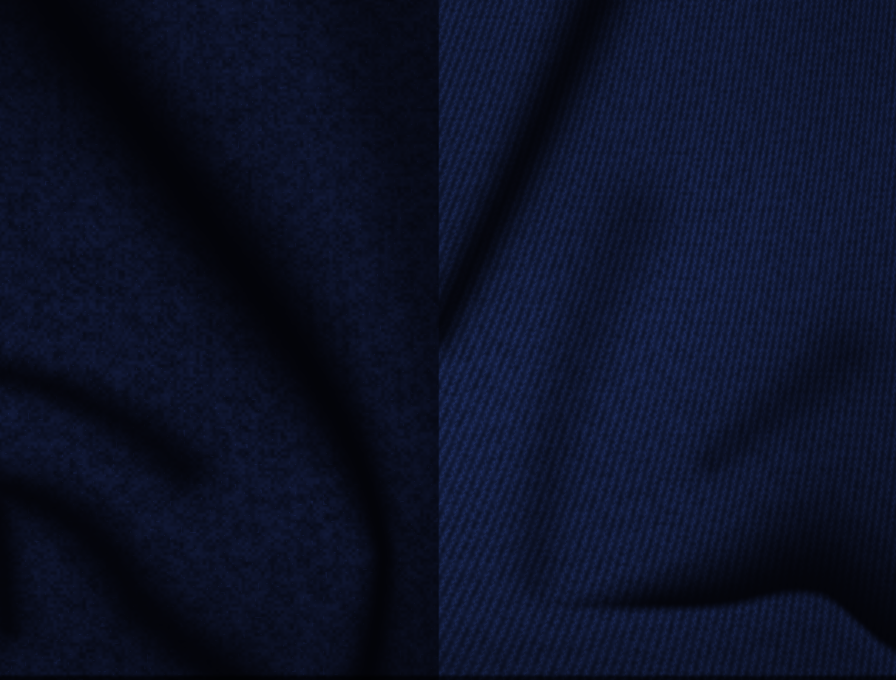
A WebGL 2 fragment shader for this texture:

```glsl
#version 300 es
precision highp float;
// Two draped navy fabrics side by side: brushed fleece and ribbed knit.

#define ASPECT 1.315
#define SEAM 0.644
#define FUZZ 0.55
#define RIB_DEPTH 0.42
#define STITCH_DEPTH 0.30
#define SHADOW vec3(0.012, 0.015, 0.036)
#define FLEECE vec3(0.050, 0.073, 0.162)
#define KNIT vec3(0.074, 0.112, 0.238)

uniform vec2 u_resolution;
out vec4 fragColor;

float hash(vec2 p) {
    return fract(sin(dot(p, vec2(127.1, 311.7))) * 43758.5453);
}

float noise(vec2 p) {
    vec2 i = floor(p), f = fract(p);
    f = f * f * (3.0 - 2.0 * f);
    return mix(mix(hash(i), hash(i + vec2(1, 0)), f.x),
               mix(hash(i + vec2(0, 1)), hash(i + vec2(1, 1)), f.x), f.y);
}

// Soft shadow along a quadratic curve a-b-c, its width running from w0 to w1
float fold(vec2 p, vec2 a, vec2 b, vec2 c, float w0, float w1) {
    const int STEPS = 14;
    float nearest = 1e3;
    vec2 prev = a;
    for (int i = 1; i <= STEPS; i++) {
        float t = float(i) / float(STEPS);
        vec2 next = mix(mix(a, b, t), mix(b, c, t), t);
        vec2 seg = next - prev, rel = p - prev;
        float h = clamp(dot(rel, seg) / dot(seg, seg), 0.0, 1.0);
        float width = mix(w0, w1, t + (h - 1.0) / float(STEPS));
        nearest = min(nearest, length(rel - seg * h) / width);
        prev = next;
    }
    return exp(-nearest * nearest);
}

// Light on the fleece folds
float fleeceLight(vec2 p) {
    float deep = fold(p, vec2(0.05, 1.03), vec2(0.21, 0.81), vec2(0.40, 0.54), 0.085, 0.075);
    deep = max(deep, fold(p, vec2(0.40, 0.54), vec2(0.545, 0.34), vec2(0.563, 0.18), 0.075, 0.022));
    deep = max(deep, fold(p, vec2(0.563, 0.18), vec2(0.56, 0.10), vec2(0.535, -0.01), 0.022, 0.038));
    float above = fold(p, vec2(-0.02, 0.455), vec2(0.14, 0.43), vec2(0.27, 0.31), 0.022, 0.042);
    float below = fold(p, vec2(-0.02, 0.285), vec2(0.12, 0.27), vec2(0.20, 0.12), 0.035, 0.05);
    below = max(below, fold(p, vec2(0.20, 0.12), vec2(0.26, 0.05), vec2(0.36, -0.01), 0.05, 0.045));
    below = max(below, fold(p, vec2(-0.01, 0.28), vec2(0.0, 0.20), vec2(0.01, 0.08), 0.035, 0.03));

    float turn = p.x - mix(0.64, 0.46, p.y * p.y);
    float light = 1.0 - 0.55 * smoothstep(-0.07, 0.07, turn);
    light *= 1.0 - 0.35 * smoothstep(0.55, 1.0, p.y) * (1.0 - smoothstep(0.0, 0.3, p.x));
    light *= 1.0 - 0.3 * smoothstep(0.54, 0.60, p.x) * (1.0 - smoothstep(0.1, 0.4, p.y));
    light *= 1.0 - 0.25 * (1.0 - smoothstep(0.0, 0.3, p.y));
    return light * (1.0 - deep) * (1.0 - 0.85 * above) * (1.0 - 0.92 * below);
}

// Light on the knit folds
float knitLight(vec2 p) {
    float corner = fold(p, vec2(0.885, 1.02), vec2(0.79, 0.80), vec2(0.64, 0.51), 0.046, 0.028);
    float hollow = fold(p, vec2(0.93, 0.68), vec2(0.80, 0.42), vec2(0.785, 0.15), 0.06, 0.03);
    float dent = fold(p, vec2(1.24, 0.48), vec2(1.13, 0.39), vec2(1.04, 0.32), 0.05, 0.025);

    // Crease: crisp lower lip, shadow fading upward and widening to the right
    float lip = 0.108 + 0.024 * exp(-pow((p.x - 1.17) / 0.08, 2.0)) - 0.07 * smoothstep(1.2, 1.34, p.x);
    float rise = p.y - lip;
    float height = mix(0.012, 0.16, smoothstep(0.8, 1.35, p.x));
    float crease = smoothstep(-0.014, 0.006, rise) * exp(-pow(rise / height, 2.0));
    crease *= smoothstep(0.74, 0.98, p.x);

    float light = 1.0 - 0.22 * smoothstep(0.95, 1.32, p.x);
    light *= 1.0 - 0.2 * (1.0 - smoothstep(-0.08, 0.0, rise));
    light *= 0.9 + 0.16 * smoothstep(0.3, 0.0, abs(p.y - 0.42 - 0.6 * (p.x - 0.75)));
    return light * (1.0 - 0.9 * corner) * (1.0 - 0.35 * hollow) * (1.0 - 0.4 * dent) * (1.0 - 0.96 * crease);
}

// Brushed nap: clumps, fibres and a few bright specks
float fleeceNap(vec2 p) {
    float nap = 0.4 * noise(p * 75.0) + 0.6 * noise(p * 210.0 + 9.0);
    float speck = smoothstep(0.86, 1.0, noise(p * 240.0 + 31.0));
    return 1.0 + FUZZ * (nap - 0.5) * 1.6 + 0.45 * speck;
}

// Slanted ribs that bend and tighten to the right, crossed by stitch rows
float knitWeave(vec2 p) {
    float x = p.x - SEAM;
    float bend = 0.5 * noise(p * 5.0);
    float rib = (60.0 + 22.0 * x) * x - (32.0 - 30.0 * x) * p.y + bend;
    float row = 110.0 * p.y + 50.0 * p.x + 0.5 * floor(rib);
    float ribs = 0.5 + 0.5 * cos(6.2832 * rib);
    float stitches = 0.5 + 0.5 * cos(6.2832 * row);
    float yarn = noise(p * 200.0) - 0.5;
    return 1.0 + RIB_DEPTH * (ribs - 0.5) + STITCH_DEPTH * ribs * (stitches - 0.5) + 0.35 * yarn;
}

void main() {
    vec2 p = gl_FragCoord.xy / u_resolution * vec2(ASPECT, 1.0);
    float pixel = ASPECT / u_resolution.x;

    vec3 fleece = mix(SHADOW, FLEECE * fleeceNap(p), fleeceLight(p));
    vec3 knit = mix(SHADOW, KNIT * knitWeave(p), knitLight(p));
    vec3 color = mix(fleece, knit, smoothstep(-pixel, pixel, p.x - SEAM));

    // Thin dark hem along the bottom
    color *= mix(0.35, 1.0, smoothstep(0.003, 0.010, p.y));
    fragColor = vec4(color, 1.0);
}
```
